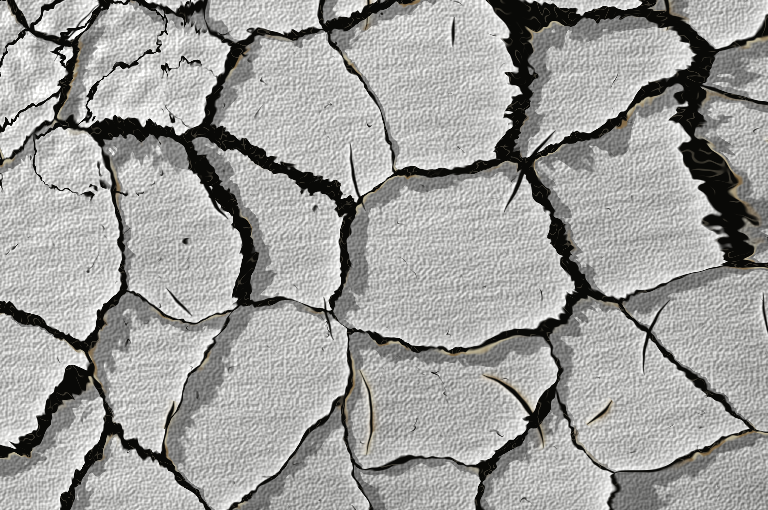
Reproduce this texture procedurally as a Shadertoy shader.

```glsl
// Cracked, curling grey paint in raking light: plates, black fissures, short slits and fine grain.

const vec3 PAINT = vec3(0.715, 0.715, 0.708);
const vec3 RIM = vec3(0.93, 0.93, 0.925);
const vec3 FISSURE = vec3(0.035, 0.034, 0.026);
const vec3 DEBRIS = vec3(0.36, 0.34, 0.29);
const vec3 CREAM = vec3(0.78, 0.74, 0.61);
const vec3 RUST = vec3(0.52, 0.41, 0.25);
const vec2 TO_LIGHT = vec2(-0.8, 0.6);
const float PLATE_FREQ = 3.5;      // plates per canvas height
const float JITTER = 0.82;
const float CRACK_MIN = 0.009;     // half widths, in plate units
const float CRACK_MAX = 0.058;
const float SHADOW_REACH = 0.21;
const float SHADOW_DEPTH = 0.36;
const float SLIT_FREQ = 3.6;
const float GRAIN_FREQ = 165.0;
const float GRAIN_AMOUNT = 0.21;
const float STREAK_AMOUNT = 0.075;

vec2 hash22(vec2 p) {
    vec3 h = fract(p.xyx * vec3(0.1031, 0.1030, 0.0973));
    h += dot(h, h.yzx + 33.33);
    return fract((h.xx + h.yz) * h.zy);
}

float gradDot(vec2 cell, vec2 offset) {
    float a = 6.2832 * hash22(cell).x;
    return dot(vec2(cos(a), sin(a)), offset);
}

float gradientNoise(vec2 p) {
    vec2 i = floor(p), f = p - i;
    vec2 u = f * f * f * (f * (f * 6.0 - 15.0) + 10.0);
    vec2 e = vec2(0.0, 1.0);
    return 1.4 * mix(mix(gradDot(i, f), gradDot(i + e.yx, f - e.yx), u.x),
                     mix(gradDot(i + e, f - e), gradDot(i + 1.0, f - 1.0), u.x), u.y);
}

// Plate space: denser to the left, bent by broad and fine warps.
vec2 plateSpace(vec2 p) {
    vec2 q = PLATE_FREQ * vec2(p.x * (1.27 - 0.19 * p.x), p.y) + vec2(7.3, 11.6);
    q += 0.20 * vec2(gradientNoise(q * 1.3), gradientNoise(q * 1.3 + 40.0));
    q += 0.035 * vec2(gradientNoise(q * 6.0), gradientNoise(q * 6.0 + 70.0));
    return q + 0.012 * vec2(gradientNoise(q * 21.0), gradientNoise(q * 21.0 + 90.0));
}

vec2 site(vec2 cell) { return cell + 0.5 + JITTER * (hash22(cell) - 0.5); }

// Returns gap distance (negative inside a crack), rim light, shadow, stained edge.
vec4 plates(vec2 q, float rough) {
    vec2 base = floor(q), home = base;
    float nearest = 9.0;
    for (int k = 0; k < 9; k++) {
        vec2 cell = base + vec2(k % 3, k / 3) - 1.0;
        vec2 r = site(cell) - q;
        if (dot(r, r) < nearest) { nearest = dot(r, r); home = cell; }
    }
    vec2 center = site(home);
    vec4 res = vec4(9.0, 0.0, 0.0, 0.0);
    for (int k = 0; k < 25; k++) {
        vec2 cell = home + vec2(k % 5, k / 5) - 2.0;
        if (cell == home) continue;
        vec2 other = site(cell);
        vec2 n = normalize(other - center);
        vec2 h = hash22(home + cell + 61.0);
        float d = dot(0.5 * (center + other) - q, n);
        float width = mix(CRACK_MIN, CRACK_MAX, h.x * h.x) * (1.0 + 0.9 * rough);
        float gap = d - width, facing = dot(n, TO_LIGHT);
        float reach = SHADOW_REACH * max(facing, 0.0) * (0.2 + 0.8 * h.y) * (1.0 + 0.5 * rough) + 0.004;
        res.x = min(res.x, gap);
        res.y = max(res.y, (0.32 + 0.9 * max(-facing, 0.0)) * exp(-max(gap, 0.0) / (0.035 + 0.04 * h.y)));
        res.z = max(res.z, (1.0 - smoothstep(reach * 0.75, reach, gap)) * smoothstep(0.0, 0.25, facing));
        res.w = max(res.w, (1.0 - smoothstep(0.008, 0.03, gap)) * smoothstep(-0.2, 0.5, facing));
    }
    return res;
}

// Short tapered splits: x is the dark opening, y the lit lip, z the stain.
vec3 slits(vec2 p, float px) {
    vec3 res = vec3(0.0);
    vec2 base = floor(p * SLIT_FREQ);
    for (int k = 0; k < 9; k++) {
        vec2 cell = base + vec2(k % 3, k / 3) - 1.0;
        vec2 h = hash22(cell + 17.0), g = hash22(cell + 83.0);
        if (h.x > 0.62) continue;
        vec2 r = p - (cell + 0.2 + 0.6 * g) / SLIT_FREQ;
        float a = 1.45 + 1.9 * (h.y - 0.5), len = 0.03 + 0.08 * g.x;
        float u = dot(r, vec2(cos(a), sin(a)));
        float v = dot(r, vec2(sin(a), -cos(a))) + (g.y - 0.5) * 7.0 * u * u;
        v += 0.004 * gradientNoise(p * 28.0);
        float taper = max(1.0 - u * u / (len * len), 0.0);
        float w = (0.001 + 0.006 * h.x) * taper;
        float visible = smoothstep(0.0, 0.12, taper);
        res.x = max(res.x, visible * (1.0 - smoothstep(-px, px, abs(v) - w)));
        res.y = max(res.y, visible * exp(-abs(v + w + 0.003) / 0.005));
        res.z = max(res.z, visible * step(0.55, g.y) * exp(-abs(v - w) / 0.005));
    }
    return res;
}

void mainImage(out vec4 fragColor, in vec2 fragCoord) {
    float px = 1.0 / iResolution.y;
    vec2 p = fragCoord * px;
    vec2 q = plateSpace(p);
    float rough = gradientNoise(q * 9.0) + 0.5 * gradientNoise(q * 24.0);
    float corner = 1.0 - smoothstep(0.1, 0.6, distance(p, vec2(0.0, 1.0)));
    vec4 plate = plates(q, rough);
    vec3 slit = slits(p, px);

    // Paint surface: broad tone, slanted brush streaks and embossed grain.
    vec2 brush = vec2(p.x + 0.12 * p.y, p.y - 0.12 * p.x);
    float tone = 0.07 * gradientNoise(p * 2.3) + 0.07 * (p.y - 0.5) - 0.04 * (p.x - 0.75);
    tone += STREAK_AMOUNT * gradientNoise(brush * vec2(7.0, 75.0));
    vec2 g = p * GRAIN_FREQ;
    tone += GRAIN_AMOUNT * (gradientNoise(g) - gradientNoise(g + 0.55 * TO_LIGHT));
    vec2 b = p * 24.0;
    tone += (0.03 + 0.3 * corner) * (gradientNoise(b) - gradientNoise(b + 0.3 * TO_LIGHT));
    vec3 color = PAINT + tone;

    // Lit curled lips, cast shadows and stained edges.
    color = mix(color, RIM + 0.4 * tone, clamp(max(plate.y, slit.y), 0.0, 1.0));
    color *= 1.0 - SHADOW_DEPTH * plate.z;
    float stain = smoothstep(0.0, 0.4, gradientNoise(q * 2.7 + 31.0));
    vec3 stainColor = mix(CREAM, RUST, smoothstep(-0.3, 0.4, rough));
    color = mix(color, stainColor, 0.85 * max(plate.w * stain, slit.z));

    // Fine flaking lines near the upper left corner.
    float vein = gradientNoise(p * 8.0 + 5.0) + 0.15 * rough;
    color = mix(color, RIM, corner * exp(-abs(vein + 0.06) / 0.05));
    float veinDark = 1.0 - smoothstep(0.0, 0.03, abs(vein) - 0.035 * corner);
    color = mix(color, FISSURE, veinDark * smoothstep(0.1, 0.5, corner + 0.5 * rough));

    // Open fissures with loose debris on the floor.
    float ridge = 1.0 - smoothstep(0.02, 0.11, abs(gradientNoise(q * 17.0 + 12.0)));
    vec3 depth = mix(FISSURE, DEBRIS, 0.6 * ridge * smoothstep(-0.1, 0.4, rough));
    float aa = PLATE_FREQ * px;
    color = mix(color, depth, 1.0 - smoothstep(-aa, aa, plate.x));
    color = mix(color, FISSURE, slit.x);
    fragColor = vec4(clamp(color, 0.0, 1.0), 1.0);
}
```
